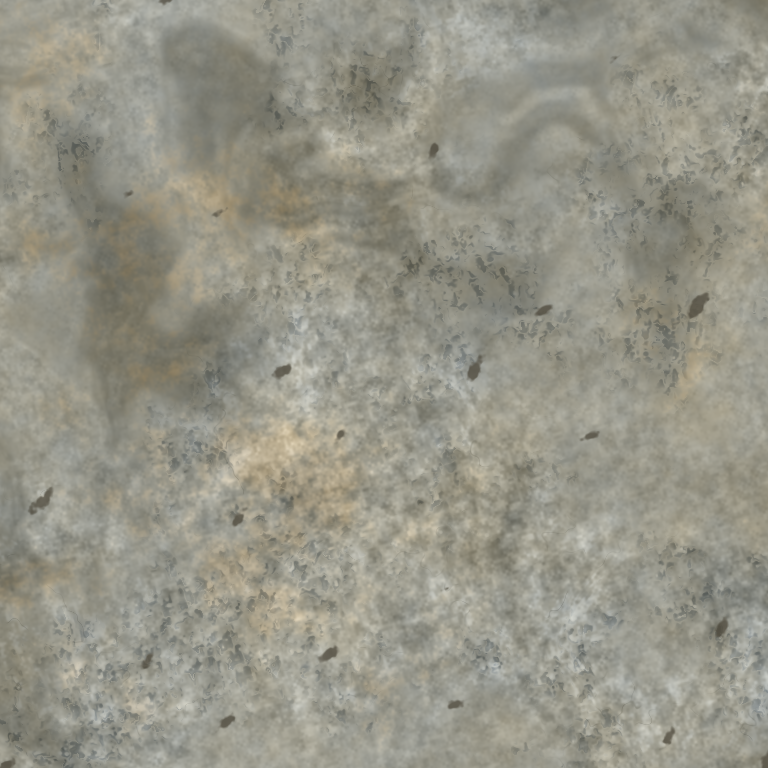
A Shadertoy shader for this texture:

```glsl
// Weathered concrete: a grey-beige ground with layered noise mottling and grain,
// soft damp stains, ochre tints, pale crust, and cellular noise for the
// clustered pits and the few slanted dark chips.

#define BASE_TONE    0.622
#define CLOUD_AMOUNT 0.018
#define MOTTLE_AMOUNT 0.023
#define GRAIN_AMOUNT 0.034
#define STAIN_AMOUNT 0.135
#define PIT_AMOUNT   0.11
#define RUST_AMOUNT  0.75
#define STAIN_SCALE  3.6
#define MOTTLE_SCALE 15.0
#define GRAIN_SCALE  62.0
#define PIT_SCALE    64.0
#define CHIP_SCALE   7.0

vec2 hash2(vec2 p) {
    vec3 q = fract(p.xyx * vec3(0.1031, 0.1030, 0.0973));
    q += dot(q, q.yzx + 33.33);
    return fract((q.xx + q.yz) * q.zy);
}

float valueNoise(vec2 p) {
    vec2 cell = floor(p), f = fract(p);
    f = f * f * (3.0 - 2.0 * f);
    float low = mix(hash2(cell).x, hash2(cell + vec2(1, 0)).x, f.x);
    float high = mix(hash2(cell + vec2(0, 1)).x, hash2(cell + vec2(1, 1)).x, f.x);
    return mix(low, high, f.y) - 0.5;
}

// Layered noise scaled to zero mean and roughly unit deviation
float layers(vec2 p, int octaves, float roughness) {
    float sum = 0.0, power = 0.0, amplitude = 1.0;
    for (int i = 0; i < octaves; i++) {
        sum += amplitude * valueNoise(p);
        power += amplitude * amplitude;
        amplitude *= roughness;
        p = mat2(1.6, 1.2, -1.2, 1.6) * p + 17.3;
    }
    return sum / (0.215 * sqrt(power));
}

// Cellular noise: offset to the nearest feature point, and its random id
vec3 nearestPoint(vec2 p) {
    vec2 cell = floor(p);
    vec3 nearest = vec3(9.0, 9.0, 0.0);
    for (int y = -1; y <= 1; y++)
    for (int x = -1; x <= 1; x++) {
        vec2 id = cell + vec2(x, y);
        vec2 offset = p - id - 0.15 - 0.7 * hash2(id);
        if (dot(offset, offset) < dot(nearest.xy, nearest.xy))
            nearest = vec3(offset, hash2(id + 71.7).x);
    }
    return nearest;
}

// Small irregular pits of random size
float pits(vec2 p, vec2 warp) {
    vec3 point = nearestPoint(p + 0.35 * warp);
    float radius = 0.48 * point.z;
    return 1.0 - smoothstep(radius - 0.22, radius + 0.18, length(point.xy));
}

// Sparse elongated chips that lean to the upper right
float chips(vec2 p, float raggedness) {
    vec3 point = nearestPoint(p);
    float angle = 0.3 + 0.9 * fract(point.z * 37.0);
    vec2 axis = vec2(cos(angle), sin(angle));
    vec2 local = vec2(dot(point.xy, axis), 2.4 * dot(point.xy, vec2(-axis.y, axis.x)));
    float size = mix(0.05, 0.13, fract(point.z * 91.0));
    float shape = 1.0 - smoothstep(size - 0.04, size + 0.03, length(local) + 0.018 * raggedness);
    return shape * step(0.62, point.z);
}

void mainImage(out vec4 fragColor, in vec2 fragCoord) {
    vec2 uv = fragCoord / iResolution.y;

    // Noise fields from broad to fine
    vec2 warp = vec2(layers(uv * 5.0 + 3.1, 3, 0.5), layers(uv * 5.0 + 41.7, 3, 0.5));
    float cloud = layers(uv * 4.0 + 12.4, 4, 0.6);
    float mottle = layers(uv * MOTTLE_SCALE + 0.6 * warp, 4, 0.75);
    float grain = layers(uv * GRAIN_SCALE + 5.9, 3, 0.85);
    float wear = smoothstep(-0.9, 1.2, layers(uv * 4.5 + 63.2, 5, 0.65));

    // Damp stains with broken edges
    float stainField = layers(uv * vec2(0.9, 1.1) * STAIN_SCALE + 0.18 * warp + 27.5, 5, 0.58);
    float stain = smoothstep(0.15, 1.65, stainField + 0.18 * mottle + 0.08 * grain);

    // Pits gather in worn patches, hairlines follow noise contours
    float pitMask = smoothstep(0.0, 1.6, layers(uv * 8.0 + 88.1, 4, 0.7) + wear - 0.3);
    float pit = pits(uv * PIT_SCALE, vec2(mottle, grain)) * pitMask;
    float hairline = 1.0 - smoothstep(0.0, 0.1, abs(layers(uv * 11.0 + 52.6, 4, 0.6)));
    hairline *= wear * smoothstep(0.2, 1.4, mottle - 0.5 * cloud);
    float chip = chips(uv * CHIP_SCALE + 4.2, mottle + grain);

    // Brightness
    float tone = BASE_TONE + CLOUD_AMOUNT * cloud;
    tone += MOTTLE_AMOUNT * mottle * mix(0.65, 1.3, wear);
    tone += GRAIN_AMOUNT * grain * mix(0.7, 1.25, wear) * (1.0 - 0.4 * stain);
    tone -= STAIN_AMOUNT * stain + PIT_AMOUNT * pit + 0.06 * hairline;

    // Colour: warm and cool drift, ochre tint, blue-grey pits, pale crust
    vec3 colour = mix(vec3(0.355, 0.352, 0.305), vec3(0.780, 0.774, 0.722), (tone - 0.355) / 0.425);
    float warmth = layers(uv * 6.0 + 33.8, 5, 0.8);
    colour += warmth * vec3(0.006, 0.0, -0.010);
    float rust = smoothstep(0.4, 2.2, layers(uv * 3.5 + 75.3, 3, 0.6) + 0.45 * warmth + 0.3 * grain);
    colour += RUST_AMOUNT * rust * vec3(0.050, 0.005, -0.045);
    colour += pit * vec3(-0.012, 0.0, 0.018);
    float crust = smoothstep(0.8, 2.2, mottle + 0.5 * grain - 0.4 * warmth) * wear;
    colour += crust * vec3(0.015, 0.020, 0.030);
    colour = mix(colour, vec3(0.31, 0.29, 0.24), 0.75 * chip);

    fragColor = vec4(clamp(colour, 0.0, 1.0), 1.0);
}
```
